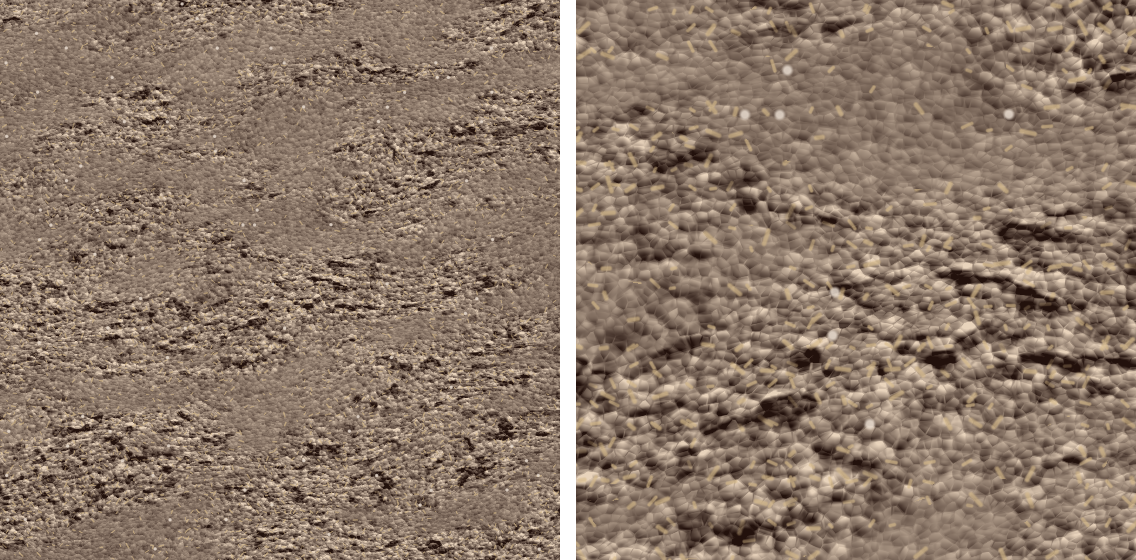
Left, the full canvas; right, a detail of the centre.
Reproduce this texture procedurally as a WebGL 2 fragment shader.

```glsl
#version 300 es
precision highp float;

uniform vec2 u_resolution;
out vec4 fragColor;

#define DARK_SOIL vec3(0.25, 0.18, 0.15)
#define PALE_SOIL vec3(0.78, 0.70, 0.62)
#define STRAW vec3(0.84, 0.73, 0.54)
#define PEBBLE vec3(0.91, 0.86, 0.81)
#define LIGHT_DIR vec2(0.37, 0.93)
#define BASE_TONE 0.56
#define GRAIN_CONTRAST 1.15
#define SHADOW_DEPTH 0.58
#define RIM_GAIN 0.22
#define SLANT 0.09

vec2 hash2(vec2 p) {
    vec3 h = fract(p.xyx * vec3(0.1031, 0.1030, 0.0973));
    h += dot(h, h.yzx + 33.33);
    return fract((h.xx + h.yz) * h.zy);
}

float valueNoise(vec2 p) {
    vec2 i = floor(p), f = fract(p);
    f = f * f * (3.0 - 2.0 * f);
    float low = mix(hash2(i).x, hash2(i + vec2(1, 0)).x, f.x);
    float high = mix(hash2(i + vec2(0, 1)).x, hash2(i + vec2(1, 1)).x, f.x);
    return mix(low, high, f.y);
}

// Cellular crumbs: each is lit on one side, has its own tone, and fades at its border.
float crumbs(vec2 p, float relief, float variety) {
    vec2 base = floor(p), nearestOffset = vec2(0.0);
    float first = 9.0, second = 9.0, id = 0.0;
    for (int y = -1; y <= 1; y++) {
        for (int x = -1; x <= 1; x++) {
            vec2 cell = base + vec2(x, y);
            vec2 rnd = hash2(cell);
            vec2 offset = p - cell - rnd;
            float d = length(offset);
            if (d < first) {
                second = first;
                first = d;
                nearestOffset = offset;
                id = fract(rnd.x * 7.3 + rnd.y * 13.7);
            } else {
                second = min(second, d);
            }
        }
    }
    float inside = smoothstep(0.0, 0.22, second - first);
    return inside * (dot(nearestOffset, LIGHT_DIR) * relief + (id - 0.5) * variety);
}

// Ragged hollows stretched along the furrows.
float crevice(vec2 p) {
    float n = 0.55 * valueNoise(p * vec2(30, 74) + 5.0)
            + 0.45 * valueNoise(p * vec2(78, 145) + 41.0);
    return smoothstep(0.60, 0.77, n);
}

// Short stalk, one per grid cell at most; returns its coverage.
float stalk(vec2 p, float density) {
    vec2 cell = floor(p);
    vec2 rnd = hash2(cell + 71.0), rnd2 = hash2(cell + 193.0);
    vec2 q = fract(p) - mix(vec2(0.36), vec2(0.64), rnd);
    float angle = (rnd2.x - 0.5) * 2.6;
    vec2 axis = vec2(cos(angle), sin(angle));
    float reach = mix(0.08, 0.27, rnd.y);
    float d = length(q - axis * clamp(dot(q, axis), -reach, reach));
    return (1.0 - smoothstep(0.03, 0.14, d)) * step(1.0 - density, rnd2.y);
}

void main() {
    vec2 uv = gl_FragCoord.xy / u_resolution.y;

    // Furrow coordinates: slightly tilted and wavy
    vec2 soil = uv;
    soil.y -= SLANT * uv.x;
    soil.y += 0.008 * sin(uv.x * 9.0 + uv.y * 14.0) + 0.004 * sin(uv.x * 23.0 - uv.y * 31.0);

    // Loose, crumbly bands between smoother ones
    float bands = 0.55 * valueNoise(soil * vec2(4, 15) + 11.0)
                + 0.45 * valueNoise(soil * vec2(11, 36) + 27.0);
    float rough = smoothstep(0.30, 0.68, bands);

    // Grain from dust to clods
    float grain = crumbs(soil * vec2(165, 205), 0.30, 0.34)
                + crumbs(soil * vec2(82, 116) + 57.0, 0.38, 0.26)
                + crumbs(soil * vec2(38, 62) + 133.0, 0.34, 0.10) * rough
                + (valueNoise(uv * vec2(230, 260)) - 0.5) * 0.32;
    float tone = BASE_TONE + grain * GRAIN_CONTRAST * mix(0.55, 1.25, rough);
    tone += (valueNoise(soil * vec2(5, 19) + 83.0) - 0.5) * 0.14;

    // Cast shadows and the lit rims above them
    float shadow = crevice(soil) * mix(0.12, 1.0, rough);
    float rim = crevice(soil - LIGHT_DIR * 0.009) * rough * (1.0 - shadow);
    tone += RIM_GAIN * rim - SHADOW_DEPTH * shadow;
    vec3 color = mix(DARK_SOIL, PALE_SOIL, clamp(tone, -0.22, 1.25));

    // Dry stalks
    float litter = 0.0;
    for (int i = 0; i < 2; i++) {
        float layer = float(i);
        litter = max(litter, stalk(uv * (64.0 + 21.0 * layer) + 17.3 * layer, 0.12 + 0.30 * rough));
    }
    color = mix(color, STRAW, litter * (1.0 - 0.6 * shadow) * 0.65);

    // Rare pale pebbles
    vec2 gridPos = uv * 38.0;
    vec2 rnd = hash2(floor(gridPos) + 311.0);
    float pebbleDist = length(fract(gridPos) - mix(vec2(0.25), vec2(0.75), rnd.yx));
    float pebble = (1.0 - smoothstep(0.06, 0.16, pebbleDist)) * step(0.95, rnd.x);
    color = mix(color, PEBBLE, pebble * 0.85);

    fragColor = vec4(clamp(color, 0.0, 1.0), 1.0);
}
```
